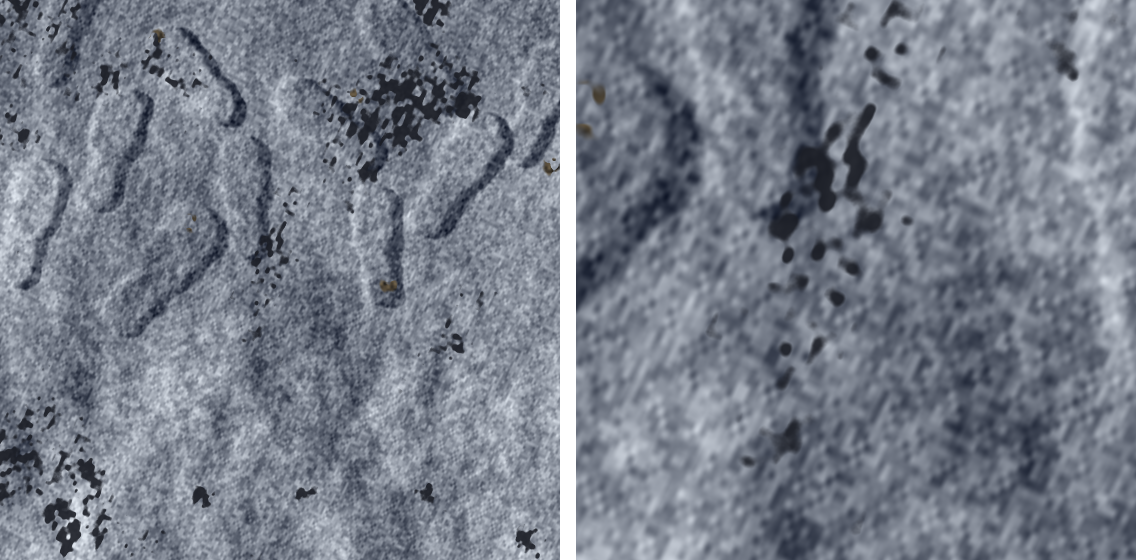
Left: the whole. Right: its middle third, enlarged.
Give the GLSL for this texture, as a WebGL 2 fragment shader.

```glsl
#version 300 es
precision highp float;

uniform vec2 u_resolution;
out vec4 fragColor;

float hash(vec2 p) {
    return fract(sin(dot(p, vec2(127.1, 311.7))) * 43758.5);
}

float noise(vec2 p) {
    vec2 i = floor(p), f = fract(p);
    f = f * f * (3.0 - 2.0 * f);
    return mix(mix(hash(i), hash(i + vec2(1, 0)), f.x),
               mix(hash(i + vec2(0, 1)), hash(i + vec2(1, 1)), f.x), f.y);
}

float fbm(vec2 p) {
    float sum = 0.0, amp = 0.5;
    for (int i = 0; i < 5; i++) {
        sum += amp * noise(p);
        p = mat2(0.8, 0.6, -0.6, 0.8) * p * 2.03 + 7.3;
        amp *= 0.5;
    }
    return sum / 0.97;
}

// Boot sole: a long front and a narrower heel, softly joined
float soleDistance(vec2 q) {
    float front = length(q - vec2(0.0, clamp(q.y, 0.015, 0.075))) - 0.05;
    float heel = length(q - vec2(0.006, clamp(q.y, -0.1, -0.06))) - 0.038;
    float h = clamp(0.5 + 0.5 * (heel - front) / 0.03, 0.0, 1.0);
    return mix(heel, front, h) - 0.03 * h * (1.0 - h);
}

float snowHeight(vec2 p) {
    return fbm(p * vec2(9.0, 6.5) + 3.0);
}

void main() {
    vec2 p = gl_FragCoord.xy / u_resolution;
    vec2 toLight = vec2(0.97, -0.22);
    float lower = 1.0 - smoothstep(0.25, 0.6, p.y);

    // Soft mounds, rougher towards the bottom
    float slope = snowHeight(p) - snowHeight(p + toLight * 0.03);
    float tone = 0.56 + slope * mix(0.35, 0.85, lower);
    tone += (fbm(p * 3.2 + 11.0) - 0.5) * 0.42;
    tone += 0.05 * (1.0 - smoothstep(0.0, 0.3, p.y)) - 0.05 * exp(-40.0 * (p.y - 0.42) * (p.y - 0.42));

    // Footprints: shaded wall towards the light, bright rim opposite
    vec2 wobble = vec2(fbm(p * 22.0), fbm(p * 22.0 + 40.0)) - 0.5;
    vec2 edge = p + wobble * 0.018;
    float shadow = 0.0, rim = 0.0, trodden = 0.0;
    for (int i = 0; i < 11; i++) {
        float n = float(i);
        vec2 center = vec2(fract(0.12 + n * 0.618), 0.95 - 0.043 * n);
        float turn = (hash(vec2(n, 4.0)) - 0.5) * 1.9;
        float size = mix(0.8, 1.1, hash(vec2(n, 9.0)));
        mat2 spin = mat2(cos(turn), -sin(turn), sin(turn), cos(turn)) / size;
        vec2 q = spin * (edge - center);
        vec2 lightStep = spin * toLight;
        float here = soleDistance(q);
        float pressed = 1.0 - smoothstep(-0.004, 0.003, here);
        float wallShade = smoothstep(-0.006, 0.008, soleDistance(q + lightStep * 0.025));
        float softHere = 1.0 - smoothstep(-0.012, 0.012, here);
        float softAhead = 1.0 - smoothstep(-0.012, 0.012, soleDistance(q + lightStep * 0.015));
        float depth = mix(0.7, 1.0, hash(vec2(n, 2.0)));
        shadow = max(shadow, pressed * wallShade * depth);
        rim = max(rim, (softAhead - softHere) * depth);
        trodden = max(trodden, pressed);
    }
    float lumps = fbm(p * 32.0) - fbm((p + toLight * 0.008) * 32.0);
    tone += lumps * mix(0.17, 0.36, trodden) + rim * 0.24;
    tone = mix(tone, 0.19, shadow * 0.92);

    // Crystalline grain, drawn out along a slanted axis
    vec2 g = mat2(0.9, 0.43, -0.43, 0.9) * p;
    tone += (noise(g * vec2(250.0, 180.0)) - 0.5) * 0.27;
    tone += (noise(g * vec2(120.0, 85.0) + 5.0) - 0.5) * 0.16;
    tone = clamp(tone, 0.06, 0.9);
    vec3 color = vec3(tone) + vec3(-0.027, 0.0, mix(0.07, 0.03, tone));

    // Bare ground showing through as dark specks, densest in a slanted band
    vec2 bandStart = vec2(0.7, 0.22), bandDir = vec2(0.2, 0.3);
    float along = clamp(dot(p - bandStart, bandDir) / dot(bandDir, bandDir), 0.0, 1.0);
    float band = exp(-pow(length(p - bandStart - bandDir * along) / 0.08, 2.0));
    float bare = 0.85 * smoothstep(0.56, 0.8, fbm(p * vec2(6.5, 5.0) + 17.0) + band * 0.2);
    for (int i = 0; i < 5; i++) {
        float n = float(i);
        vec2 hole = vec2(fract(0.54 + n * 0.41), 0.03 + 0.16 * hash(vec2(n, 6.0)));
        bare = max(bare, exp(-pow(length(p - hole + wobble * 0.06) / 0.026, 2.0)));
    }
    float specks = 0.6 * noise(g * vec2(130.0, 100.0) + 60.0) + 0.4 * fbm(p * 45.0);
    float threshold = 0.95 - 0.65 * bare;
    float grit = smoothstep(threshold - 0.06, threshold + 0.14, specks) * smoothstep(0.0, 0.2, bare);
    color = mix(color, vec3(0.1, 0.11, 0.14), grit * 0.9);

    // Withered leaf scraps
    for (int i = 0; i < 5; i++) {
        float n = float(i);
        vec2 scrap = vec2(fract(0.28 + n * 0.354), 0.93 - 0.11 * n);
        float area = 1.0 - smoothstep(0.01, 0.018, length(p - scrap + wobble * 0.03));
        float shred = smoothstep(0.5, 0.62, noise(p * 95.0 + n));
        vec3 leaf = mix(vec3(0.12, 0.11, 0.1), vec3(0.46, 0.4, 0.3), noise(p * 160.0));
        color = mix(color, leaf, area * shred);
    }

    // Rare glints
    vec2 cell = floor(p * 170.0);
    float spot = 1.0 - smoothstep(0.1, 0.45, length(fract(p * 170.0) - 0.5));
    color = mix(color, vec3(0.92, 0.93, 0.96), 0.8 * spot * step(0.9994, hash(cell + 31.0)));

    fragColor = vec4(color, 1.0);
}
```
